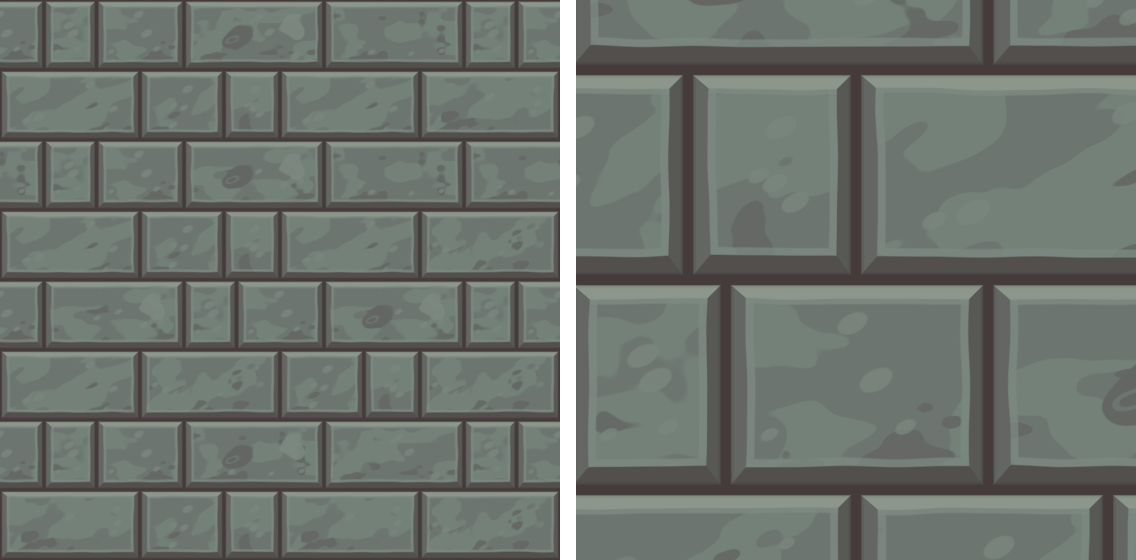
Left, the full canvas; right, a detail of the centre.
Give the GLSL for this texture, as a WebGL 1 fragment shader.

```glsl
precision highp float;
// Bevelled grey-green stone bricks: eight courses of four slots, some slots split in two.
// Each brick is built from its four edge distances (mortar, mitred bevel, pale rim);
// its face has flat noise blotches, specks and chips in brick-local coordinates.
uniform vec2 u_resolution;

// Layout, in units of one course height
const float COURSES = 8.0;
const float SLOTS = 4.0;
const float SLOT_WIDTH = 2.0;
const float EVEN_SHIFT = 0.63;
const float EVEN_CUT = 0.75;
const float ODD_CUT = 1.2;
const float MORTAR_HALF = 0.025;
const float RIM_WIDTH = 0.038;
const float WOBBLE = 0.018;
const vec4 BEVEL = vec4(0.075, 0.065, 0.088, 0.065); // left, right, bottom, top

const vec3 MORTAR = vec3(0.27, 0.23, 0.23);
const vec3 BEVEL_BOTTOM = vec3(0.32, 0.31, 0.30);
const vec3 BEVEL_LEFT = vec3(0.39, 0.40, 0.39);
const vec3 BEVEL_RIGHT = vec3(0.345, 0.345, 0.335);
const vec3 BEVEL_TOP = vec3(0.55, 0.59, 0.545);
const vec3 RIM = vec3(0.49, 0.54, 0.51);
const vec3 FACE_DARK = vec3(0.427, 0.460, 0.440);
const vec3 FACE_LIGHT = vec3(0.450, 0.505, 0.475);
const vec3 STAIN = vec3(0.39, 0.40, 0.39);
const vec3 SPECK = vec3(0.475, 0.525, 0.495);

float hash(vec2 p) {
  vec3 h = fract(vec3(p.xyx) * 0.1031);
  h += dot(h, h.yzx + 33.33);
  return fract((h.x + h.y) * h.z);
}

float noise(vec2 p) {
  vec2 i = floor(p), f = fract(p);
  f = f * f * (3.0 - 2.0 * f);
  return mix(mix(hash(i), hash(i + vec2(1, 0)), f.x),
             mix(hash(i + vec2(0, 1)), hash(i + vec2(1, 1)), f.x), f.y);
}

float blotch(vec2 p) {
  return 0.68 * noise(p) + 0.32 * noise(p * 2.3 + 17.0);
}

// Signed distance, roughly, to an ellipse leaning up to the right
float leaningOval(vec2 p, vec2 radius) {
  p = vec2(0.88 * p.x + 0.47 * p.y, 0.88 * p.y - 0.47 * p.x);
  return (length(p / radius) - 1.0) * min(radius.x, radius.y);
}

float inside(float d, float soft) { return 1.0 - smoothstep(-soft, soft, d); }

void main() {
  float px = COURSES / u_resolution.y;
  vec2 p = gl_FragCoord.xy / u_resolution * COURSES;

  // Find the course, slot and brick
  float row = COURSES - 1.0 - floor(p.y);
  float odd = mod(row, 2.0);
  float x = p.x - EVEN_SHIFT * (1.0 - odd);
  float slot = mod(floor(x / SLOT_WIDTH), SLOTS);
  float late = step(3.5, row) * step(row, 5.5);
  float splitSlot = odd + late;
  bool extraSplit = odd < 0.5 && slot > 2.5 && abs(row - 2.0) > 0.5;
  bool isSplit = abs(slot - splitSlot) < 0.5 || extraSplit;
  float cut = mix(EVEN_CUT, ODD_CUT, odd);
  vec2 q = vec2(mod(x, SLOT_WIDTH), fract(p.y));
  float width = SLOT_WIDTH;
  if (isSplit) {
    bool first = q.x < cut;
    width = first ? cut : SLOT_WIDTH - cut;
    q.x -= first ? 0.0 : cut;
  }
  float pick = hash(vec2(slot + 3.0, row + 11.0));
  float variant = isSplit ? 0.0 : floor(pick * 3.0);
  vec2 seed = vec2(variant * 7.3 + width * 11.0, odd * 23.7 + 5.0);

  // Edge distances: left, right, bottom, top
  vec4 edge = vec4(q.x, width - q.x, q.y, 1.0 - q.y) - MORTAR_HALF;
  float gap = min(min(edge.x, edge.y), min(edge.z, edge.w));
  edge += WOBBLE * (noise(q * 4.0 + seed) - 0.5);
  vec4 inner = edge - BEVEL;
  vec4 ramp = edge / BEVEL;

  // Face blotches, slanted in odd courses and darker towards the foot
  vec2 grain = vec2(q.x * 2.6, q.y * 4.2 - q.x * mix(0.2, 1.5, odd)) + seed;
  float centre = min(min(inner.x, inner.y), min(inner.z, inner.w));
  float tone = blotch(grain) + 0.35 * min(centre, 0.35);
  vec3 face = mix(FACE_LIGHT, FACE_DARK, inside(tone - 0.57, px * 2.5));
  float foot = blotch(grain * 1.25 + 41.0) + 0.55 * min(q.y, 0.6);
  face = mix(face, STAIN, 0.85 * inside(foot - 0.47, px * 2.5));

  // Small pale specks
  for (int i = 0; i < 4; i++) {
    vec2 key = floor(seed) + vec2(float(i) * 5.0, 9.0);
    vec2 at = vec2(0.18 + hash(key) * (width - 0.36), 0.2 + 0.6 * hash(key + 31.0));
    float size = 0.022 + 0.03 * hash(key + 57.0);
    face = mix(face, SPECK, 0.8 * inside(leaningOval(q - at, vec2(1.7, 1.0) * size), px));
  }

  // Worn chip and pale patch on whole bricks of even courses
  if (odd < 0.5 && !isSplit) {
    vec2 bend = 0.09 * (vec2(noise(q * 6.0), noise(q * 6.0 + 19.0)) - 0.5);
    bool chipped = abs(slot - splitSlot - 1.0) < 0.5;
    if (chipped) {
      float chip = leaningOval(q - vec2(0.77, 0.47) + bend, vec2(0.23, 0.15));
      float core = leaningOval(q - vec2(0.71, 0.45) + bend, vec2(0.085, 0.05));
      face = mix(face, STAIN, inside(chip, px));
      face = mix(face, FACE_DARK, inside(abs(core) - 0.012, px));
    }
    if (chipped || pick > 0.55) {
      float patch = leaningOval(q - vec2(1.54, 0.59) + bend * 1.8, vec2(0.19, 0.14));
      face = mix(face, RIM, 0.8 * inside(patch, px));
    }
  }

  // Pale rim, then mitred bevels, then mortar
  float sides = min(min(inner.x, inner.y), inner.z);
  vec3 color = mix(face, RIM, 0.75 * inside(sides - RIM_WIDTH, px));
  color = mix(color, RIM, 0.8 * inside(inner.w - 0.025, px));
  float soft = px / BEVEL.x;
  vec3 bevel = mix(BEVEL_LEFT, BEVEL_RIGHT, inside(ramp.y - ramp.x, soft));
  float across = min(ramp.x, ramp.y);
  bevel = mix(bevel, BEVEL_BOTTOM, inside(ramp.z - across, soft));
  bevel = mix(bevel, BEVEL_TOP, inside(ramp.w - min(across, ramp.z), soft));
  bevel *= mix(0.9, 1.0, smoothstep(0.0, 0.02, gap));
  color = mix(color, bevel, inside(min(sides, inner.w), px));
  color = mix(color, MORTAR, inside(gap, px));
  gl_FragColor = vec4(color, 1.0);
}
```
